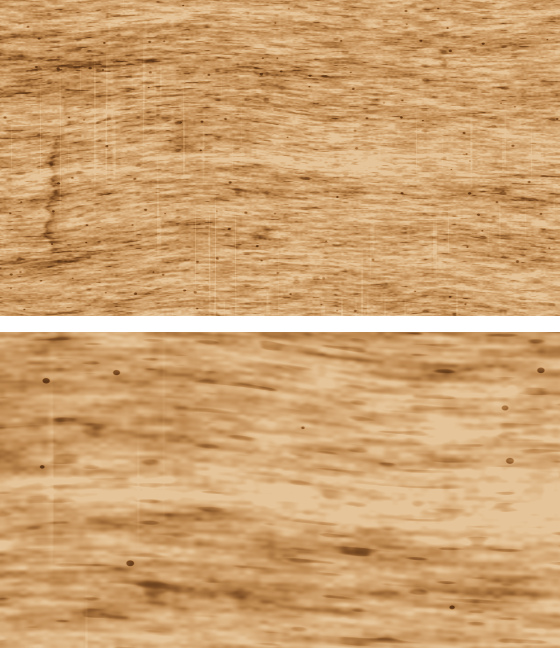
Top, the full canvas; bottom, a detail of the centre.
Give the GLSL for this texture, as a Shadertoy shader.

```glsl
// Weathered light wood board: horizontal fibres, growth seams, ragged water stains.
#define FIBRE_FREQ vec2(17.0, 135.0)
#define FIBRE_GAIN 1.15
#define BAND_GAIN 0.85
#define CLOUD_GAIN 0.8
#define PORE_GAIN 1.3
#define SEAM_GAIN 1.1
#define STAIN_GAIN 2.0
#define SCRATCH_GAIN 0.7
#define SPECK_CELLS 20.0
#define TONE_SHIFT 0.32

float hash(vec2 p) {
    vec3 h = fract(p.xyx * 0.1031);
    h += dot(h, h.yzx + 33.33);
    return fract((h.x + h.y) * h.z);
}

// Value noise in -1..1
float noise(vec2 p) {
    vec2 cell = floor(p), f = fract(p);
    f = f * f * (3.0 - 2.0 * f);
    float low = mix(hash(cell), hash(cell + vec2(1, 0)), f.x);
    float high = mix(hash(cell + vec2(0, 1)), hash(cell + vec2(1, 1)), f.x);
    return 2.0 * mix(low, high, f.y) - 1.0;
}

float fbm(vec2 p) {
    float sum = 0.0, gain = 0.6;
    for (int i = 0; i < 4; i++) {
        sum += gain * noise(p);
        p = p * 2.03 + 17.3;
        gain *= 0.55;
    }
    return sum;
}

// Soft elliptical patch with a broken outline
float blot(vec2 p, vec2 centre, vec2 radius) {
    vec2 d = (p - centre) / radius;
    return exp(-dot(d, d)) * (1.0 + 0.7 * fbm(p * vec2(14.0, 45.0)));
}

// Ragged upright stain: crisp left edge, fading to the right
float stain(vec2 p, float x, float bottom, float top, float width) {
    float path = x + 0.022 * noise(vec2(x * 50.0, p.y * 11.0))
               + 0.014 * noise(vec2(x * 90.0, p.y * 38.0))
               + 0.010 * noise(p * vec2(9.0, 120.0));
    float d = (p.x - path) / width;
    float profile = smoothstep(-0.35, 0.1, d) * exp(-max(d, 0.0) * 1.6);
    float reach = smoothstep(bottom, bottom + 0.06, p.y) * (1.0 - smoothstep(top - 0.08, top, p.y));
    return profile * reach * (0.75 + 0.5 * noise(p * vec2(20.0, 32.0)));
}

// Long dark growth seams, sharp on one side
float seams(vec2 p) {
    float sum = 0.0;
    for (int i = 0; i < 6; i++) {
        float k = float(i);
        float y = 0.06 + 0.165 * k + 0.05 * noise(vec2(p.x * 1.4, k * 7.7))
                + 0.006 * noise(vec2(p.x * 9.0, k * 3.1)) + 0.03 * (p.x - 0.9);
        float d = p.y - y;
        float profile = exp(-abs(d) / (d > 0.0 ? 0.006 : 0.025));
        sum += profile * smoothstep(-0.35, 0.6, noise(vec2(p.x * 1.9 + 4.0, k * 5.3 + 2.0)));
    }
    return sum;
}

// Scattered round pinholes
float specks(vec2 p, float pixel) {
    vec2 cell = floor(p * SPECK_CELLS);
    vec2 centre = (cell + 0.2 + 0.6 * vec2(hash(cell + 3.7), hash(cell + 9.1))) / SPECK_CELLS;
    float radius = mix(0.001, 0.0032, hash(cell + 21.0));
    float dist = length((p - centre) * vec2(0.75, 1.0));
    return step(0.84, hash(cell)) * (1.0 - smoothstep(radius - pixel * 0.5, radius + pixel, dist));
}

// Tone to colour, from deep brown to pale straw
vec3 woodColour(float tone) {
    const vec3 shades[7] = vec3[7](
        vec3(0.36, 0.21, 0.09), vec3(0.51, 0.32, 0.15), vec3(0.66, 0.45, 0.24),
        vec3(0.75, 0.54, 0.32), vec3(0.80, 0.61, 0.40), vec3(0.85, 0.68, 0.48),
        vec3(0.90, 0.77, 0.60));
    const float stops[7] = float[7](-3.3, -2.15, -1.3, -0.6, 0.06, 0.77, 1.7);
    vec3 colour = shades[0];
    for (int i = 1; i < 7; i++)
        colour = mix(colour, shades[i], clamp((tone - stops[i - 1]) / (stops[i] - stops[i - 1]), 0.0, 1.0));
    return colour;
}

void mainImage(out vec4 fragColor, in vec2 fragCoord) {
    vec2 p = fragCoord / iResolution.y;

    // Grain bends gently along the board
    vec2 grain = p;
    grain.y += 0.045 * noise(p * vec2(1.5, 2.2) + 5.0) + 0.008 * noise(p * vec2(5.0, 8.0));

    // Clouds, bands and fibres
    float tone = TONE_SHIFT + CLOUD_GAIN * fbm(grain * vec2(1.6, 6.0) + 31.0);
    tone += BAND_GAIN * fbm(grain * vec2(2.4, 30.0) + 12.0);
    tone += FIBRE_GAIN * noise(grain * FIBRE_FREQ);
    tone += 0.6 * FIBRE_GAIN * noise(grain * FIBRE_FREQ * vec2(2.7, 1.75) + 40.0);
    tone += 0.45 * noise(p * vec2(130.0, 230.0));
    tone -= PORE_GAIN * smoothstep(0.45, 0.9, noise(grain * vec2(32.0, 170.0) + 70.0));

    // Seams, dark upper band and pale patches
    tone -= SEAM_GAIN * seams(p);
    tone -= 1.0 * blot(grain, vec2(0.25, 0.79), vec2(0.75, 0.065));
    tone += 0.7 * blot(p, vec2(0.47, 0.768), vec2(0.11, 0.016));
    tone += 0.5 * blot(p, vec2(0.45, 0.5), vec2(0.35, 0.1));
    tone += 0.5 * blot(p, vec2(1.2, 0.56), vec2(0.4, 0.08));

    // Stains and knots
    float marks = stain(p, 0.155, 0.17, 0.61, 0.04) + 0.6 * stain(p, 0.205, 0.6, 0.75, 0.025);
    marks += 0.7 * stain(p, 0.81, 0.66, 0.83, 0.03);
    marks += 0.45 * blot(p, vec2(0.57, 0.55), vec2(0.03, 0.05));
    marks += 0.6 * blot(p, vec2(0.83, 0.25), vec2(0.035, 0.018));
    tone -= STAIN_GAIN * marks;

    // Faint upright scratches and pinholes
    float scratch = smoothstep(0.6, 0.95, noise(p * vec2(110.0, 4.0) + 8.0));
    tone += SCRATCH_GAIN * scratch * smoothstep(0.0, 0.6, noise(p * vec2(3.0, 2.0) + 55.0));
    tone -= 2.6 * specks(p, 1.0 / iResolution.y);

    fragColor = vec4(woodColour(tone), 1.0);
}
```
